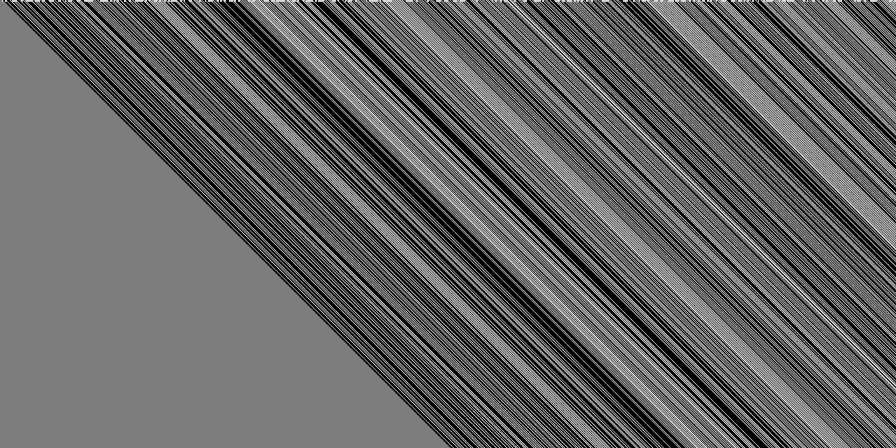
A WebGL 2 fragment shader for this pattern:

```glsl
#version 300 es
precision highp float;
// Very fine white diagonal lines with uneven black gaps, beside a plain grey lower-left triangle.

uniform vec2 u_resolution;
out vec4 fragColor;

const float PLAIN_GREY = 0.49;
const float LINE_WHITE = 0.98;
const float CELLS_PER_HEIGHT = 512.0;
const float STRIPE_START = 0.006;
const float BASE_DARKNESS = 0.29;
const float BAND_STRENGTH = 0.8;
const int BAND_COUNT = 16;
const int SAMPLE_COUNT = 8;
const int LONGEST_RUN = 24;

// Each band: centre, half width, change in darkness
const vec3 BANDS[BAND_COUNT] = vec3[](
  vec3(0.06, 0.07, 0.18), vec3(0.30, 0.03, 0.16),
  vec3(0.41, 0.008, 0.40), vec3(0.46, 0.012, 0.55),
  vec3(0.503, 0.016, 0.55), vec3(0.565, 0.025, -0.40),
  vec3(0.655, 0.010, 0.40), vec3(0.715, 0.014, 0.40),
  vec3(0.76, 0.012, 0.40), vec3(0.875, 0.06, -0.30),
  vec3(0.97, 0.02, 0.25), vec3(1.15, 0.02, 0.25),
  vec3(1.40, 0.025, 0.30), vec3(1.465, 0.028, -0.70),
  vec3(1.675, 0.010, 0.70), vec3(1.83, 0.20, -0.10)
);

float hash(float n) {
  n = fract(n * 0.1031);
  n *= n + 33.33;
  return fract(n * (n + n));
}

// Share of missing lines around a diagonal position
float bandDarkness(float diagonal) {
  float darkness = BASE_DARKNESS;
  for (int i = 0; i < BAND_COUNT; i++) {
    float offset = (diagonal - BANDS[i].x) / BANDS[i].y;
    darkness += BAND_STRENGTH * BANDS[i].z * exp(-offset * offset);
  }
  return clamp(darkness, 0.0, 0.95);
}

// Within a run of occupied cells every second one is white
float lineTone(float diagonal) {
  if (diagonal < STRIPE_START) return PLAIN_GREY;
  float cell = floor(diagonal * CELLS_PER_HEIGHT);
  float darkness = bandDarkness((cell + 0.5) / CELLS_PER_HEIGHT);
  float chance = (1.0 - darkness) / (1.0 + darkness);
  int run = 0;
  for (int i = 0; i < LONGEST_RUN; i++) {
    if (hash(cell - float(i) + 57.0) >= chance) break;
    run++;
  }
  float parity = run == LONGEST_RUN ? mod(cell, 2.0) : mod(float(run), 2.0);
  return LINE_WHITE * parity;
}

// Average the lines over the diagonal footprint of one pixel
float smoothLines(float diagonal, float pixel) {
  float total = 0.0;
  float weightSum = 0.0;
  for (int i = 0; i < SAMPLE_COUNT; i++) {
    float shift = 2.0 * (float(i) + 0.5) / float(SAMPLE_COUNT) - 1.0;
    float weight = 1.0 - abs(shift);
    total += weight * lineTone(diagonal + shift * pixel);
    weightSum += weight;
  }
  return total / weightSum;
}

// Broken white dashes along the top edge
float topDashes(vec2 point, float pixel) {
  float dash = step(0.5, hash(floor(point.x * 0.5 * CELLS_PER_HEIGHT) + 93.0));
  float edge = 1.0 - 2.0 / CELLS_PER_HEIGHT;
  return dash * smoothstep(edge - 0.5 * pixel, edge + 0.5 * pixel, point.y);
}

void main() {
  float pixel = 1.0 / u_resolution.y;
  vec2 point = gl_FragCoord.xy * pixel;
  float tone = smoothLines(point.x + point.y - 1.0, pixel);
  tone = mix(tone, 0.85, topDashes(point, pixel));
  fragColor = vec4(vec3(tone), 1.0);
}
```
